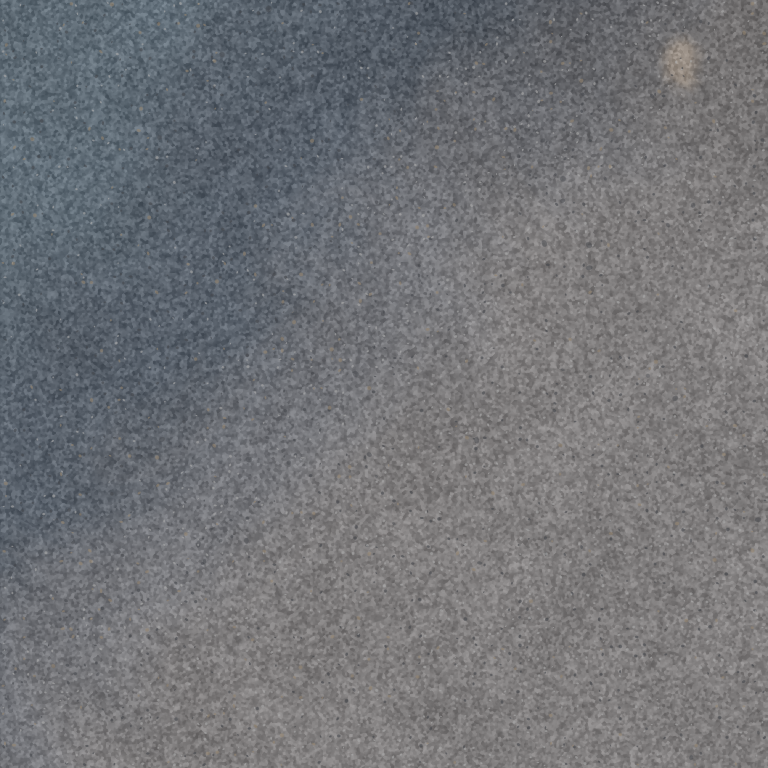
Reproduce this texture procedurally as a WebGL 2 fragment shader.

```glsl
#version 300 es
precision highp float;

uniform vec2 u_resolution;
out vec4 fragColor;

// Ground tones, from the damp side to the dry side
const vec3 DAMP_FAR = vec3(0.375, 0.425, 0.465);
const vec3 DAMP_DEEP = vec3(0.345, 0.378, 0.418);
const vec3 TRANSITION = vec3(0.445, 0.452, 0.472);
const vec3 DRY = vec3(0.502, 0.492, 0.492);
const vec3 PALE_SPECK = vec3(0.66, 0.66, 0.66);
const vec3 DARK_PIT = vec3(0.26, 0.27, 0.29);
const vec3 TAN_SPECK = vec3(0.58, 0.52, 0.44);
const vec3 PATCH = vec3(0.62, 0.57, 0.52);

// Layout of the damp edge and the warm patch
const vec2 EDGE_POINT = vec2(0.35, 0.50);
const vec2 EDGE_NORMAL = vec2(0.77, -0.64);
const float EDGE_WANDER = 0.075;
const vec2 PATCH_CENTER = vec2(0.888, 0.917);
const vec2 PATCH_SIZE = vec2(0.026, 0.040);

// Texture strength and scale, in cells per canvas
const float MOTTLE = 0.055;
const float FINE_CELLS = 290.0;
const float FINE_CONTRAST = 0.15;
const float COARSE_CELLS = 145.0;
const float COARSE_CONTRAST = 0.08;

vec3 hash3(vec2 p) {
  vec3 q = fract(p.xyx * vec3(0.1031, 0.1030, 0.0973));
  q += dot(q, q.yxz + 33.33);
  return fract((q.xxy + q.yzz) * q.zyx);
}

// Layered, warped sines, roughly -1 to 1
float drift(vec2 p) {
  const mat2 TURN = mat2(0.80, 0.60, -0.60, 0.80);
  float sum = 0.0;
  float weight = 0.5;
  for (int i = 0; i < 6; i++) {
    p += 0.65 * sin(p.yx * 1.3 + float(i) * 1.9);
    sum += weight * sin(p.x) * sin(p.y);
    p = TURN * p * 1.75 + vec2(2.3, 5.1);
    weight *= 0.65;
  }
  return sum;
}

// Soft cellular noise: blended random tones, centred on zero
float grain(vec2 p) {
  vec2 cell = floor(p);
  float sum = 0.0;
  float total = 0.0;
  for (int y = -1; y <= 1; y++) {
    for (int x = -1; x <= 1; x++) {
      vec2 neighbour = cell + vec2(x, y);
      vec3 h = hash3(neighbour);
      vec2 offset = neighbour + h.xy - p;
      float weight = exp(-6.0 * dot(offset, offset));
      sum += weight * (h.z - 0.5);
      total += weight;
    }
  }
  return sum / total;
}

// Coverage of scattered oval chips, at most one per cell
float specks(vec2 uv, float cells, float density, float radius, float seed) {
  vec2 p = uv * cells + seed;
  vec2 cell = floor(p);
  vec3 place = hash3(cell + seed);
  vec3 shape = hash3(cell + seed + 57.0);
  vec2 q = p - cell - mix(vec2(0.3), vec2(0.7), place.xy);
  float angle = shape.x * 6.2832;
  q = mat2(cos(angle), sin(angle), -sin(angle), cos(angle)) * q;
  q.y *= 1.0 + 0.7 * shape.y;
  float size = radius * mix(0.55, 1.25, shape.z);
  float blur = 0.8 * cells / u_resolution.y;
  float cover = 1.0 - smoothstep(size - blur, size + blur, length(q));
  return cover * step(place.z, density);
}

void main() {
  vec2 uv = gl_FragCoord.xy / u_resolution;

  // Broad tone across the wandering damp edge
  float side = dot(uv - EDGE_POINT, EDGE_NORMAL) + EDGE_WANDER * drift(uv * 7.0);
  vec3 color = mix(DAMP_FAR, DAMP_DEEP, smoothstep(-0.42, -0.20, side));
  color = mix(color, TRANSITION, smoothstep(-0.17, 0.03, side));
  color = mix(color, DRY, smoothstep(0.0, 0.24, side));
  color *= 1.0 - 0.12 * smoothstep(0.68, 0.95, uv.y) * smoothstep(0.40, 0.62, uv.x);
  color *= 1.0 + MOTTLE * drift(uv * 17.0 + 4.0);

  // Warm worn patch with a ragged rim
  float patchDist = length((uv - PATCH_CENTER) / PATCH_SIZE) + 0.25 * drift(uv * 70.0);
  color = mix(color, PATCH, 0.75 * (1.0 - smoothstep(0.35, 1.35, patchDist)));

  // Mineral grain
  color += FINE_CONTRAST * grain(uv * FINE_CELLS);
  color += COARSE_CONTRAST * grain(uv * COARSE_CELLS + 31.0);

  // Pits, pale chips, and tan chips gathered along the damp edge
  float edge = exp(-pow(side / 0.07, 2.0));
  float dry = smoothstep(-0.15, 0.15, side);
  color = mix(color, DARK_PIT, 0.60 * specks(uv, 85.0, 0.13, 0.17, 11.0));
  color = mix(color, DARK_PIT, 0.45 * specks(uv, 36.0, 0.04 + 0.05 * edge, 0.13, 73.0));
  color = mix(color, PALE_SPECK, 0.65 * specks(uv, 95.0, 0.07 + 0.09 * dry, 0.16, 29.0));
  color = mix(color, TAN_SPECK, 0.60 * specks(uv, 80.0, 0.05 + 0.10 * edge, 0.18, 47.0));

  fragColor = vec4(clamp(color, 0.0, 1.0), 1.0);
}
```
